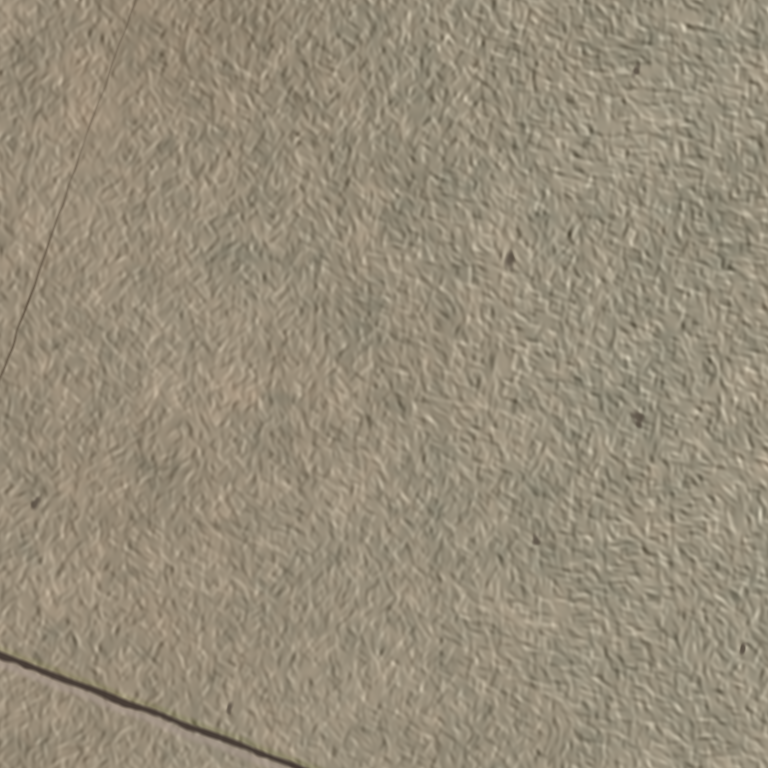
Write a WebGL 1 fragment shader that draws this texture.

```glsl
precision highp float;
// Weathered stone paving: soft worm-like grain on warm grey slabs, crossed by
// a dark joint and a hairline crack. The grain is cellular noise: each cell
// scatters short rippled streaks that follow a slowly turning direction field.

uniform vec2 u_resolution;

const vec3 WARM_STONE = vec3(0.597, 0.549, 0.472);
const vec3 COOL_STONE = vec3(0.595, 0.564, 0.490);
const vec3 JOINT_DARK = vec3(0.24, 0.20, 0.18);
const vec3 CRACK_DARK = vec3(0.36, 0.31, 0.25);
const vec3 PALE_EDGE = vec3(0.67, 0.61, 0.57);
const vec3 PIT_DARK = vec3(0.33, 0.29, 0.25);

vec2 hash2(vec2 p) {
  vec2 q = vec2(dot(p, vec2(127.1, 311.7)), dot(p, vec2(269.5, 183.3)));
  return fract(sin(q) * 43758.545);
}

// Layered sines, roughly -1 to 1, for slow changes across the slab.
float drift(vec2 p) {
  return 0.5 * sin(p.x * 1.3 + 2.0 * sin(p.y * 0.9))
       + 0.3 * sin(p.y * 2.3 - p.x * 1.1 + 1.7)
       + 0.2 * sin(p.x * 3.7 + p.y * 2.9 + 4.0);
}

// Lean of the grain from vertical; negative leans to the left going up.
float grainLean(vec2 uv) {
  return mix(0.0, -0.55, smoothstep(0.25, 0.85, uv.x)) + 0.35 * drift(uv * 9.0);
}

// Sum of rippled streaks, centred on zero; cells = grid cells per canvas,
// ripple = waves across a streak, where low values give plain blobs.
float streakNoise(vec2 uv, float cells, float spread, float ripple, float seed) {
  vec2 p = uv * cells;
  vec2 home = floor(p);
  float sum = 0.0;
  for (int j = -1; j <= 1; j++) {
    for (int i = -1; i <= 1; i++) {
      vec2 cell = home + vec2(float(i), float(j));
      float lean = grainLean((cell + 0.5) / cells);
      for (int k = 0; k < 4; k++) {
        vec2 key = cell + seed + 71.3 * float(k);
        vec2 place = hash2(key);
        vec2 look = hash2(key + 19.7);
        float angle = lean + spread * (look.x - 0.5);
        vec2 along = vec2(sin(angle), cos(angle));
        vec2 d = p - cell - place;
        float v = dot(d, along) / 0.43;
        float u = dot(d, vec2(along.y, -along.x));
        float wave = cos(u * ripple + 6.283 * look.y);
        sum += wave * exp(-v * v - u * u / 0.075);
      }
    }
  }
  return sum;
}

// Coverage of sparse, ragged, slightly tall pits, at most one in each cell.
float pits(vec2 uv, float cells, float share, float radius, float ragged) {
  vec2 cell = floor(uv * cells);
  vec2 pick = hash2(cell + 5.3);
  vec2 centre = (cell + 0.2 + 0.6 * hash2(cell + 31.9)) / cells;
  vec2 d = uv - centre;
  d.x += 0.8 * d.y * (pick.y - 0.5);
  float size = radius * (0.6 + 0.6 * pick.y);
  float dist = length(d * vec2(1.0, 0.6)) / size + ragged;
  return step(pick.x, share) * (1.0 - smoothstep(0.1, 1.4, dist));
}

// Signed distance to the line through a point along a direction.
float lineSide(vec2 uv, vec2 point, vec2 direction) {
  vec2 n = normalize(vec2(-direction.y, direction.x));
  return dot(uv - point, n);
}

// Soft band of a given half width around distance zero.
float band(float dist, float halfWidth, float blur) {
  return 1.0 - smoothstep(halfWidth - blur, halfWidth + blur, abs(dist));
}

void main() {
  vec2 uv = gl_FragCoord.xy / u_resolution;
  float fine = streakNoise(uv, 55.0, 1.7, 7.5, 0.0);
  float broad = streakNoise(uv, 27.0, 3.0, 4.0, 40.0);
  float mottle = streakNoise(uv, 10.0, 3.0, 3.0, 90.0);

  float wobble = 0.0012 * drift(uv * 40.0) + 0.0005 * broad;
  float joint = lineSide(uv, vec2(0.0, 0.147), vec2(0.39, -0.147)) + wobble;
  float crack = lineSide(uv, vec2(0.0, 0.505), vec2(0.176, 0.495)) + wobble;

  // Stone tint: warm at the left, greyer and cooler at the right.
  float cool = smoothstep(0.1, 0.85, uv.x + 0.12 * drift(uv * 5.0));
  vec3 color = mix(WARM_STONE, COOL_STONE, cool);
  color += 0.012 * drift(uv * 9.0 + 3.0);
  color -= 0.025 * smoothstep(0.6, 1.0, uv.y) * band(uv.x - 0.35, 0.2, 0.15);

  // Grain: fine streaks over broader mottling.
  float strength = mix(0.056, 0.083, smoothstep(0.3, 0.8, 0.7 * uv.x + 0.3 * uv.y));
  float worn = band(crack + 0.022, 0.014, 0.012) * smoothstep(0.65, 0.8, uv.y);
  float grain = strength * (1.0 - 0.5 * worn) * fine;
  grain += 0.021 * broad + 0.012 * mottle;
  color += grain * vec3(1.0, 0.99, 0.95);
  color += 0.008 * (broad + mottle) * vec3(0.4, -0.2, -0.4);

  // Dark pits, mostly on the right.
  float pitting = pits(uv, 8.0, 0.03 + 0.15 * uv.x, 0.0075, 0.3 * fine);
  color = mix(color, PIT_DARK, 0.75 * pitting);

  // Hairline crack, fading towards the top.
  float crackDepth = mix(0.75, 0.4, smoothstep(0.62, 0.8, uv.y)) + 0.12 * broad;
  color = mix(color, CRACK_DARK, crackDepth * band(crack, 0.0015, 0.0022));

  // Joint between slabs, with a pale worn lip below and a mossy one above.
  color = mix(color, PALE_EDGE, 0.6 * band(joint + 0.010, 0.005, 0.005));
  color += vec3(-0.03, -0.015, -0.05) * band(joint - 0.007, 0.004, 0.004);
  float jointWidth = 0.0038 + 0.0008 * broad;
  color = mix(color, JOINT_DARK, 0.9 * band(joint, jointWidth, 0.0032));

  gl_FragColor = vec4(clamp(color, 0.0, 1.0), 1.0);
}
```
